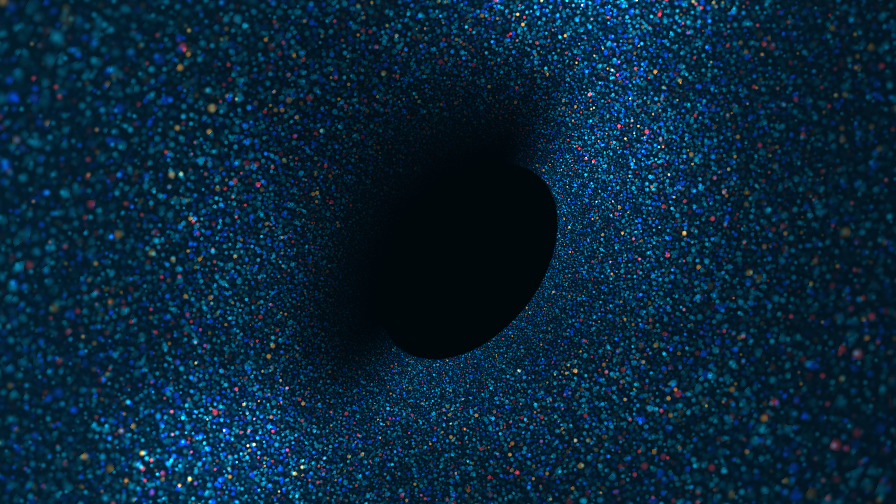
Write a Shadertoy shader that draws this background.

```glsl
// A dark tilted funnel in a field of glittering teal and blue dots.
// Jittered cells in log-polar space around an ellipse hold round dots that
// grow and blur outward; soft glows and a one-sided shadow light the field.

// Layout, in units of canvas height
const vec2 HOLE_CENTER = vec2(0.930, 0.481);
const vec2 HOLE_AXES = vec2(0.220, 0.144);
const float HOLE_TILT = 0.907;
const vec2 RIM_SIDE = vec2(0.80, -0.60);   // direction of the crisp rim
const float SHADOW_REACH = 2.6;            // extent of the soft inner wall

// Dots
const int LAYERS = 4;
const float FINEST_RING = 330.0;           // dots around the finest ring
const float RING_STEP = 48.0;
const float LAYER_TURN = 0.45;             // turns each grid to hide its seams
const float DOT_GAIN = 0.82;

// Colours
const vec3 VOID_COLOR = vec3(0.002, 0.030, 0.048);
const vec3 HAZE = vec3(0.006, 0.074, 0.112);
const vec3 GLOW_HAZE = vec3(0.000, 0.032, 0.070);
const vec3 TEAL = vec3(0.01, 0.38, 0.46);
const vec3 CYAN = vec3(0.03, 0.58, 0.74);
const vec3 BLUE = vec3(0.02, 0.20, 0.80);
const vec3 RED = vec3(1.00, 0.17, 0.20);
const vec3 AMBER = vec3(1.00, 0.60, 0.14);

const float TAU = 6.2831853;

mat2 rotation(float a) {
    float c = cos(a), s = sin(a);
    return mat2(c, s, -s, c);
}

vec3 hash3(vec3 p) {
    p = fract(p * vec3(0.1031, 0.1030, 0.0973));
    p += dot(p, p.yxz + 33.33);
    return fract((p.xxy + p.yxx) * p.zyx);
}

float spot(vec2 p, vec2 center, vec2 size) {
    vec2 q = (p - center) / size;
    return exp(-dot(q, q));
}

// Broad patches of light on the outer field
float glowField(vec2 p) {
    return 0.75 * spot(p, vec2(1.18, 0.80), vec2(0.17, 0.17))
         + 0.85 * spot(p, vec2(1.18, 1.01), vec2(0.30, 0.10))
         + 1.00 * spot(p, vec2(0.43, 0.09), vec2(0.20, 0.13))
         + 0.35 * spot(p, vec2(0.48, 0.55), vec2(0.17, 0.24))
         + 0.35 * spot(p, vec2(0.85, 0.20), vec2(0.40, 0.10))
         + 0.45 * spot(p, vec2(1.25, 0.58), vec2(0.17, 0.22));
}

vec3 dotColor(float pick, float tone) {
    vec3 c = mix(TEAL, CYAN, tone);
    c = mix(c, BLUE, step(0.66, pick));
    c = mix(c, RED, step(0.915, pick));
    return mix(c, AMBER, step(0.960, pick));
}

// One layer of dots; q is the position where the hole is a unit circle
vec3 dotLayer(vec2 p, vec2 q, mat2 tilt, float ring, float layer, float blur) {
    float pixel = 1.0 / iResolution.y;
    float seed = layer * 37.0 + 5.0;
    mat2 turn = rotation(layer * LAYER_TURN);
    vec2 logPolar = vec2(log(max(length(q), 0.05)), atan(q.y, q.x));
    vec2 cell = floor(turn * logPolar * ring / TAU);
    vec3 rnd = hash3(vec3(cell + 400.0, seed));
    vec3 look = hash3(vec3(cell.yx + 731.0, seed + 17.0));

    // Map the jittered centre back, so every dot stays round
    vec2 polar = ((cell + 0.5 + (rnd.xy - 0.5) * 0.5) * TAU / ring) * turn;
    float scale = exp(polar.x);
    vec2 center = HOLE_CENTER
                + tilt * (HOLE_AXES * scale * vec2(cos(polar.y), sin(polar.y)));

    float radius = scale * HOLE_AXES.y * TAU / ring * mix(0.30, 0.56, rnd.z);
    float soft = max(radius * mix(0.45, 0.95, blur), pixel);
    float mask = 1.0 - smoothstep(radius - soft, radius + 0.35 * soft,
                                  length(p - center));
    float power = 0.12 + 1.30 * look.x * look.x * look.x;
    return dotColor(look.y, look.z) * power * mask;
}

void mainImage(out vec4 fragColor, in vec2 fragCoord) {
    vec2 p = fragCoord / iResolution.y;
    p.x += 0.5 * (16.0 / 9.0 - iResolution.x / iResolution.y);
    vec2 offset = p - HOLE_CENTER;
    mat2 tilt = rotation(HOLE_TILT);
    vec2 q = (offset * tilt) / HOLE_AXES;
    float d = length(q);

    // Crisp rim on one side, gradual shadow down the opposite wall
    float facing = dot(offset / max(length(offset), 0.001), RIM_SIDE);
    float crisp = smoothstep(-0.35, 0.20, facing);
    float wall = smoothstep(0.95, SHADOW_REACH, d);
    float edge = smoothstep(0.985, 1.015, d);
    float light = mix(wall, edge, crisp);

    // Light and depth of field
    float glow = glowField(p) + 0.50 * crisp * exp(-abs(d - 1.0) * 3.0);
    float blur = smoothstep(0.28, 0.90, length(offset));
    float falloff = 1.0 - 0.35 * smoothstep(1.25, 1.75, p.x);
    falloff *= 1.0 - 0.40 * spot(p, vec2(0.72, 0.72), vec2(0.26, 0.22));

    vec3 dots = vec3(0.0);
    for (int i = 0; i < LAYERS; i++) {
        float layer = float(i);
        dots += dotLayer(p, q, tilt, FINEST_RING - layer * RING_STEP, layer, blur);
    }

    vec3 color = HAZE * mix(0.55, 1.0, blur) + GLOW_HAZE * glow;
    color += dots * DOT_GAIN * (0.45 + 0.75 * glow);
    color = VOID_COLOR + color * light * falloff;
    fragColor = vec4(min(color, 1.0), 1.0);
}
```
